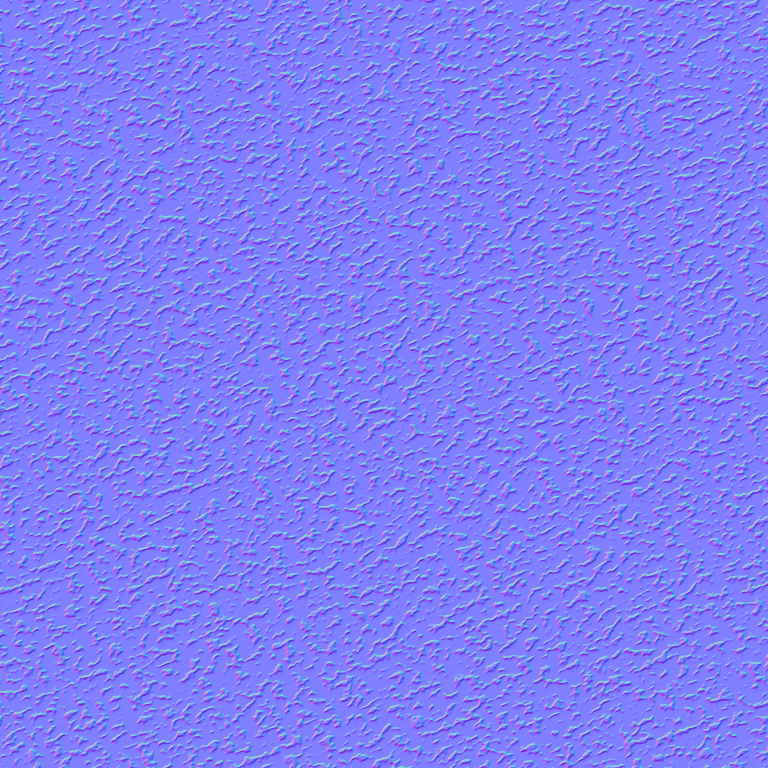
Write a Shadertoy shader that draws this texture map.

```glsl
// Tangent-space normal map of rough stucco: short ragged ridges on flat ground.
// Stretched gradient noise is clipped into ridges, leaned upwards so that their
// upper faces are steeper, and its slopes are then encoded as a colour.

// Random unit gradient for a lattice cell
vec2 cellGradient(vec2 cell) {
    uvec2 v = uvec2(ivec2(cell)) * 1664525u + 1013904223u;
    v.x += v.y * 1664525u;
    v.y += v.x * 1664525u;
    v ^= v >> 16u;
    v.x += v.y * 1664525u;
    v ^= v >> 16u;
    float angle = float(v.x & 65535u) / 65536.0 * 6.28319;
    return vec2(cos(angle), sin(angle));
}

float gradientNoise(vec2 p) {
    vec2 cell = floor(p), f = p - cell;
    vec2 u = f * f * f * (f * (f * 6.0 - 15.0) + 10.0);
    vec2 right = vec2(1, 0), up = vec2(0, 1);
    float a = dot(cellGradient(cell), f);
    float b = dot(cellGradient(cell + right), f - right);
    float c = dot(cellGradient(cell + up), f - up);
    float d = dot(cellGradient(cell + 1.0), f - 1.0);
    return mix(mix(a, b, u.x), mix(c, d, u.x), u.y);
}

// Ridges stretched along a line rising to the right
float ridges(vec2 p) {
    float tilt = 0.4;
    vec2 along = vec2(cos(tilt), sin(tilt));
    vec2 q = vec2(dot(p, along), dot(p, vec2(-along.y, along.x))) * vec2(58, 104);

    float n = gradientNoise(q)
            + 0.62 * gradientNoise(q * vec2(2.3, 1.8) + 37.3)
            + 0.12 * gradientNoise(q * 3.3 + 91.7);
    float density = 0.11 * gradientNoise(p * 23.0 + 5.0);

    // Clipped ridges plus a faint swell on the flat ground
    return smoothstep(0.02, 0.44, n + density) + 0.06 * n;
}

// Lean the relief upwards: sharp upper faces, softer lower ones
float relief(vec2 p) {
    return ridges(p - vec2(0, 0.0018) * ridges(p));
}

void mainImage(out vec4 fragColor, in vec2 fragCoord) {
    vec2 uv = fragCoord / iResolution.y;

    // Central differences, never narrower than the pixel footprint
    float e = max(0.0012, 0.6 / iResolution.y);
    vec2 slope = vec2(relief(uv + vec2(e, 0)) - relief(uv - vec2(e, 0)),
                      relief(uv + vec2(0, e)) - relief(uv - vec2(0, e))) / (2.0 * e);

    // Red follows the rise to the right, green the fall upwards
    vec3 normal = normalize(vec3(slope * vec2(0.0019, -0.0019), 1.0));
    normal.z = pow(normal.z, 1.6); // steep faces lose extra blue
    fragColor = vec4(normal * 0.5 + 0.5, 1.0);
}
```
